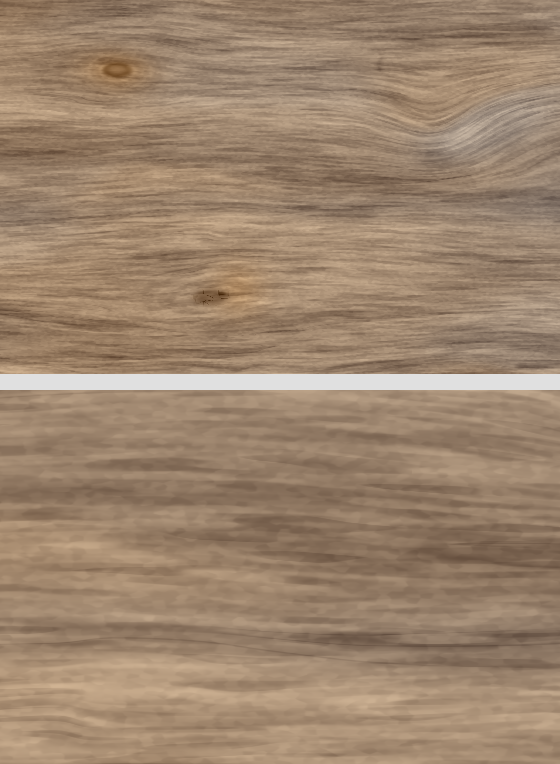
Top: the whole. Bottom: its middle third, enlarged.
A Shadertoy shader for this texture:

```glsl
// Brown walnut board with long horizontal grain, two oval knots and a swirl.

vec2 hash2(vec2 cell) {
    vec3 q = fract(cell.xyx * vec3(0.1031, 0.1030, 0.0973));
    q += dot(q, q.yzx + 33.33);
    return fract((q.xx + q.yz) * q.zy);
}

// Soft cellular noise: random cell tones blended by distance to their seeds
float cellNoise(vec2 p) {
    vec2 base = floor(p);
    float sum = 0.0, total = 0.0;
    for (int j = -1; j <= 1; j++)
    for (int i = -1; i <= 1; i++) {
        vec2 cell = base + vec2(i, j);
        vec2 toSeed = cell + hash2(cell) - p;
        float weight = exp(-7.0 * dot(toSeed, toSeed));
        sum += weight * hash2(cell + 71.0).x;
        total += weight;
    }
    return sum / total;
}

float bump(float x, float centre, float width) {
    float d = (x - centre) / width;
    return exp(-d * d);
}

// Oval distance from a knot, roughened so that its rings wander
float knotDistance(vec2 p, vec2 centre, vec2 size) {
    vec2 d = (p - centre) / size;
    float wobble = cellNoise(p * vec2(7.0, 15.0)) - 0.5;
    return length(d) * (1.0 + 0.28 * wobble);
}

// Dark and light growth rings, fading outwards
float knotRings(float r, vec2 p) {
    float phase = r * 23.0 + 5.0 * cellNoise(p * vec2(9.0, 20.0));
    return (sin(phase) + 0.6 * sin(phase * 2.3 + 1.0)) * exp(-r * r * 1.3);
}

void mainImage(out vec4 fragColor, in vec2 fragCoord) {
    vec2 p = fragCoord / iResolution.y;
    vec2 upperKnot = vec2(0.313, 0.813), lowerKnot = vec2(0.566, 0.206);
    float rUpper = knotDistance(p, upperKnot, vec2(0.19, 0.095));
    float rLower = knotDistance(p, lowerKnot, vec2(0.27, 0.125));

    // Grain flow: slow waves, a dip into the swirl and a rise to its right
    vec2 flow = p;
    flow.y += 0.010 * sin(p.x * 3.1 + p.y * 5.0) + 0.005 * sin(p.x * 8.3 - p.y * 13.0 + 1.0);
    flow.y += 0.045 * bump(p.x, 1.16, 0.13) * bump(p.y, 0.66, 0.11);
    flow.y -= 0.12 * smoothstep(1.12, 1.55, p.x) * bump(p.y, 0.66, 0.15);

    // The grain parts around both knots
    float parting = (p.y - upperKnot.y) * exp(-rUpper * rUpper)
                  + (p.y - lowerKnot.y) * exp(-rLower * rLower);
    vec2 fibre = flow - vec2(0.0, 0.4 * parting);
    float h = flow.y - 0.75 * parting;
    h += 0.016 * (cellNoise(p * vec2(3.5, 9.0)) - 0.5);

    // Broad heartwood bands
    float tone = 0.022;
    tone -= 0.075 * bump(h, 0.465, 0.042) + 0.050 * bump(h, 0.595, 0.050);
    tone -= 0.050 * bump(h, 0.075, 0.030) + 0.055 * bump(h, 0.985, 0.035) * bump(p.x, 0.55, 0.5);
    tone += 0.050 * bump(h, 0.385, 0.025) + 0.050 * bump(h, 0.012, 0.018);
    tone += 0.050 * bump(h, 0.70 + 0.08 * p.x, 0.035) * bump(p.x, 0.65, 0.4);
    tone += 0.10 * (cellNoise(vec2(p.x * 1.7, h * 9.0)) - 0.5);

    // Growth streaks, with thin dark lines where the ridges sharpen
    float streak = cellNoise(vec2(p.x * 2.0, h * 32.0) + 17.0);
    float line = cellNoise(vec2(p.x * 2.6, h * 58.0) + 43.0);
    tone += 0.10 * (streak - 0.5) + 0.07 * (line - 0.5);
    tone -= 0.055 * smoothstep(0.10, 0.0, abs(line - 0.35)) * smoothstep(0.62, 0.35, streak);

    // Fine fibres, dark pores and a dry surface tooth
    float fine = cellNoise(fibre * vec2(15.0, 185.0));
    float coarse = cellNoise(fibre * vec2(7.0, 95.0) + 9.0);
    tone += 0.12 * (fine - 0.5) + 0.07 * (coarse - 0.5);
    tone -= 0.06 * smoothstep(0.66, 0.88, cellNoise(fibre * vec2(11.0, 150.0) + 31.0));
    tone += 0.06 * (cellNoise(p * vec2(110.0, 250.0)) - 0.5);

    // Knot rings and shading
    tone += 0.020 * (knotRings(rUpper, p) + knotRings(rLower, p));
    tone -= 0.035 * exp(-rUpper * rUpper * 5.0) + 0.045 * exp(-rLower * rLower * 4.0);

    // Swirl: dark pinch with a pale sheen to its upper right
    vec2 swirl = p - vec2(1.16, 0.58);
    tone -= 0.09 * exp(-dot(swirl * vec2(18.0, 35.0), swirl * vec2(18.0, 35.0)));
    tone -= 0.05 * bump(swirl.y, -0.25 * swirl.x, 0.035) * bump(swirl.x, -0.08, 0.13);
    float sheen = bump(p.x, 1.29, 0.17) * bump(p.y, 0.65 + 0.3 * (p.x - 1.29), 0.065);
    tone += 0.035 * sheen;

    // Small bark crease in the upper middle
    float crease = p.x - 1.02 + 0.5 * (p.y - 0.83) - 0.012 * sin(p.y * 75.0);
    tone -= 0.07 * bump(crease, 0.0, 0.007) * bump(p.y, 0.83, 0.03);

    // Warm brown shifts to grey towards the right and in patches
    float grey = 0.15 + 0.42 * p.x + 0.9 * (cellNoise(vec2(p.x * 2.0, h * 7.0) + 60.0) - 0.5);
    grey += 0.9 * sheen + 0.4 * bump(h, 0.44, 0.04);
    vec3 colour = vec3(0.622, 0.511, 0.402) + tone * vec3(1.0, 0.96, 0.84);
    colour += clamp(grey, 0.0, 1.6) * vec3(-0.022, 0.009, 0.045);

    // Amber halos beside the knots
    float halo = exp(-4.0 * rUpper * rUpper)
               + 0.8 * exp(-14.0 * dot(p - lowerKnot - vec2(0.07, 0.02), p - lowerKnot - vec2(0.07, 0.02)) * 14.0);
    colour += halo * vec3(0.035, -0.015, -0.075);

    // Knot hearts: a small amber eye above, a cracked dark core below
    float eye = smoothstep(0.24, 0.10, rUpper);
    float eyeRim = bump(rUpper, 0.15, 0.05);
    colour = mix(colour, vec3(0.53, 0.38, 0.23), 0.6 * eye);
    colour -= 0.10 * eyeRim;
    float core = smoothstep(0.24, 0.09, rLower);
    float crack = smoothstep(0.09, 0.02, abs(cellNoise(p * vec2(55.0, 75.0)) - 0.5));
    colour = mix(colour, vec3(0.43, 0.31, 0.20) + 0.5 * tone, 0.8 * core);
    colour -= 0.17 * core * crack;

    fragColor = vec4(clamp(colour, 0.0, 1.0), 1.0);
}
```
